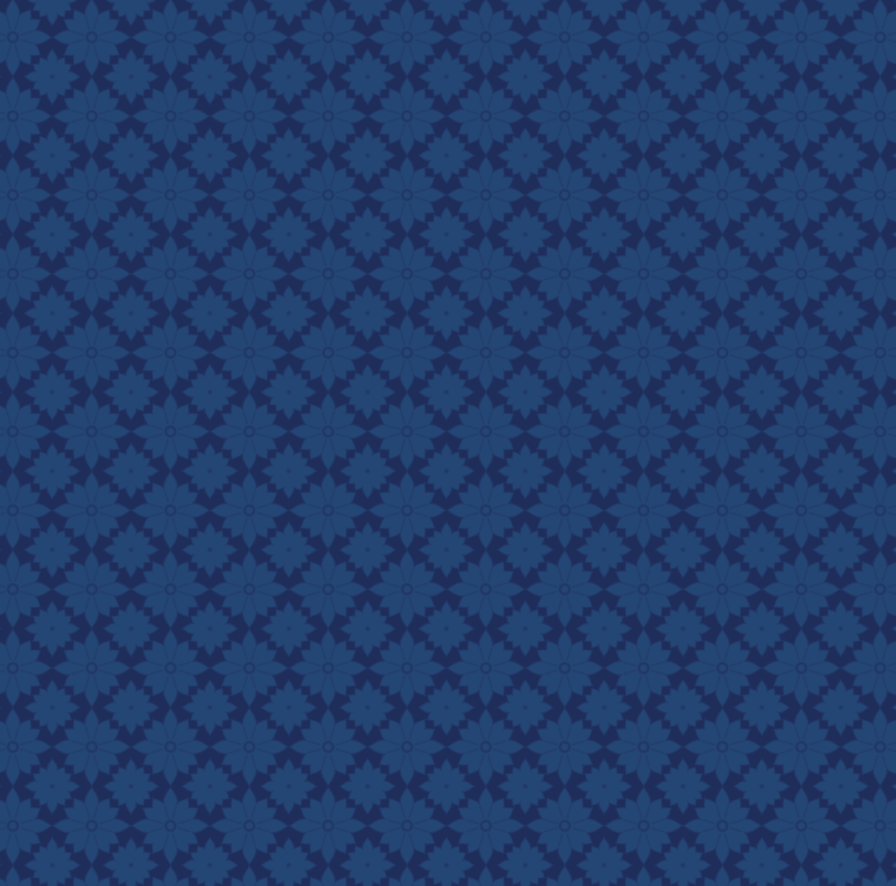
Reproduce this pattern procedurally as a WebGL 2 fragment shader.

```glsl
#version 300 es
precision highp float;
// Two-tone blue floral lattice: large pointed flowers on a square grid with
// small serrated rosettes in the gaps. Each cell is folded into one octant,
// so two petal distance functions draw a complete flower.

uniform vec2 u_resolution;
out vec4 outColor;

#define PERIOD 0.0880               // repeat size, in canvas widths
#define ORIGIN vec2(0.5423, 0.5072) // centre of one large flower
#define SOFTNESS 0.026              // edge blur, in cells
#define SIDE_ANGLE 0.57             // direction of the side petals
#define SLIT_ANGLE 0.29             // direction of the slits
#define GROUND vec3(0.120, 0.176, 0.358)
#define BLOOM vec3(0.141, 0.274, 0.455)

// Mirror the plane into the octant between the x axis and the diagonal.
vec2 foldOctant(vec2 p) {
    p = abs(p);
    return p.x > p.y ? p : p.yx;
}

// Turn p so that the given direction lies along x.
vec2 alignTo(vec2 p, float angle) {
    float c = cos(angle), s = sin(angle);
    return vec2(c * p.x + s * p.y, c * p.y - s * p.x);
}

// Pointed petal from the origin along x, widest just past its middle.
float petal(vec2 p, float len, float halfWidth) {
    float t = clamp(p.x / len, 0.0, 1.0);
    float side = abs(p.y) - halfWidth * sin(3.14159 * pow(t, 1.3));
    return max(side, max(p.x - len, -p.x));
}

float segment(vec2 p, float start, float end, float halfWidth) {
    return length(vec2(p.x - clamp(p.x, start, end), p.y)) - halfWidth;
}

// Four long petals and four notched pairs around a filled heart.
float flower(vec2 p, float axisLen, float sideLen, float halfWidth, float core) {
    vec2 q = foldOctant(p);
    float axisPetal = petal(q, axisLen, halfWidth);
    float sidePetal = petal(alignTo(q, SIDE_ANGLE), sideLen, halfWidth);
    return min(min(axisPetal, sidePetal), length(p) - core);
}

void main() {
    vec2 cell = (gl_FragCoord.xy / u_resolution.x - ORIGIN) / PERIOD;
    float pixel = 1.0 / (u_resolution.x * PERIOD);
    float edge = max(SOFTNESS, 0.75 * pixel);

    // Large flowers at cell centres, rosettes half a cell away.
    vec2 large = fract(cell + 0.5) - 0.5;
    vec2 small = fract(cell) - 0.5;
    float flowerDist = flower(large, 0.485, 0.41, 0.088, 0.14);
    float rosetteDist = flower(small, 0.345, 0.285, 0.068, 0.205);
    float bloom = smoothstep(edge, -edge, min(flowerDist, rosetteDist));

    // Slits between petals, the ring at the heart and the rosette dot.
    vec2 slitPos = alignTo(foldOctant(large), SLIT_ANGLE);
    float slit = segment(slitPos, 0.11, 0.25, 0.004);
    float ring = abs(length(large) - 0.060) - 0.013;
    float dotDist = length(small) - 0.024;
    float cuts = 0.5 * smoothstep(edge, -edge, slit);
    cuts = max(cuts, 0.75 * smoothstep(edge, -edge, ring));
    cuts = max(cuts, 0.65 * smoothstep(edge, -edge, dotDist));

    outColor = vec4(mix(GROUND, BLOOM, bloom * (1.0 - cuts)), 1.0);
}
```
